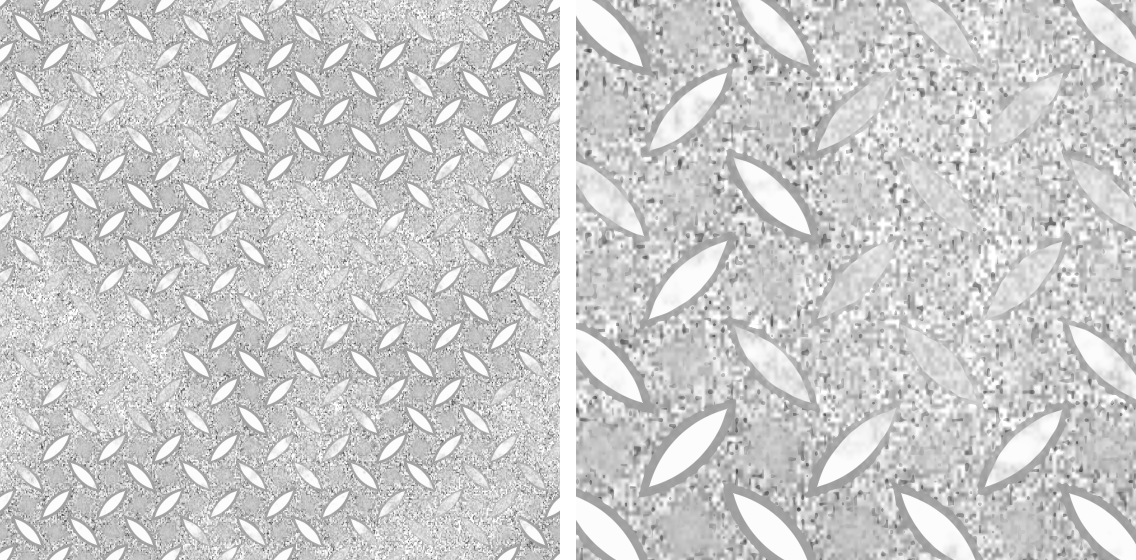
Left: the whole. Right: its middle third, enlarged.
Reproduce this texture procedurally as a Shadertoy shader.

```glsl
#define REPEATS 10.0
#define ARC_RADIUS 0.70
#define ARC_OFFSET 0.56
#define RIM_WIDTH 0.052
#define RIM_TONE 0.63
#define TOP_TONE 0.99
#define FRESH_GROUND 0.725
#define WORN_GROUND 0.80
#define GRAIN_CELLS vec2(440.0, 360.0)
#define GRAIN_CONTRAST 0.50
#define WEAR_LOW 0.33
#define WEAR_HIGH 0.78

float hash(vec2 p) {
    vec3 q = fract(p.xyx * 0.1031);
    q += dot(q, q.yzx + 33.33);
    return fract((q.x + q.y) * q.z);
}

// Value noise on the unit square, wrapping after a whole number of cells
float wrapNoise(vec2 uv, vec2 cells, float seed) {
    vec2 p = uv * cells;
    vec2 i = floor(p);
    vec2 f = p - i;
    f = f * f * (3.0 - 2.0 * f);
    vec2 lo = mod(i, cells) + seed;
    vec2 hi = mod(i + 1.0, cells) + seed;
    return mix(mix(hash(lo), hash(vec2(hi.x, lo.y)), f.x),
               mix(hash(vec2(lo.x, hi.y)), hash(hi), f.x), f.y);
}

// Signed distance to a pointed lens standing along y
float lensDistance(vec2 p) {
    p = abs(p);
    float tip = sqrt(ARC_RADIUS * ARC_RADIUS - ARC_OFFSET * ARC_OFFSET);
    if ((p.y - tip) * ARC_OFFSET > p.x * tip) return length(p - vec2(0.0, tip));
    return length(p + vec2(ARC_OFFSET, 0.0)) - ARC_RADIUS;
}

// Falling diagonals at cell centres, rising diagonals at cell corners
float treadDistance(vec2 p) {
    vec2 a = fract(p) - 0.5;
    vec2 b = fract(p + 0.5) - 0.5;
    float falling = lensDistance(vec2(a.x + a.y, a.x - a.y) * 0.70711);
    float rising = lensDistance(vec2(b.x - b.y, b.x + b.y) * 0.70711);
    return min(falling, rising);
}

void mainImage(out vec4 fragColor, in vec2 fragCoord) {
    vec2 uv = fragCoord / iResolution.xy;
    float edge = 0.75 * REPEATS / iResolution.y;

    // Noise layers: broad wear, blotches, vertical streaks and fine grain
    float broad = 0.6 * wrapNoise(uv, vec2(5.0), 17.0)
                + 0.4 * wrapNoise(uv, vec2(11.0), 53.0);
    float blotch = 0.6 * wrapNoise(uv, vec2(70.0), 91.0)
                 + 0.4 * wrapNoise(uv, vec2(160.0), 7.0);
    float streak = wrapNoise(uv, vec2(150.0, 30.0), 29.0);
    float grain = wrapNoise(uv, GRAIN_CELLS, 3.0);
    float pits = wrapNoise(uv, GRAIN_CELLS - 60.0, 71.0);
    float wear = smoothstep(WEAR_LOW, WEAR_HIGH, broad);

    // Worn lenses shrink and their outline crumbles
    float dist = treadDistance(uv * REPEATS);
    float outline = dist + 0.022 * wear + (grain - 0.5) * (0.012 + 0.04 * wear);
    float face = dist + RIM_WIDTH + (blotch - 0.5) * 0.03 * wear;

    // Ground: smooth hollows, rough around the lenses and where worn
    float hollow = smoothstep(0.07, 0.20, dist);
    float rough = mix(1.0 - 0.85 * hollow, 1.0 - 0.35 * hollow, wear);
    rough *= 0.55 + 0.6 * blotch;
    float tone = mix(FRESH_GROUND, WORN_GROUND, wear);
    tone += 0.05 * (1.0 - wear) * smoothstep(0.14, 0.27, dist);
    tone += rough * (0.05 + (grain - 0.5) * GRAIN_CONTRAST);
    tone -= rough * 0.28 * smoothstep(0.27, 0.12, pits);
    tone += (streak - 0.5) * 0.07 * wear;

    // Sloped rim, fading into the ground with heavy wear
    float rim = RIM_TONE + 0.13 * wear * wear + (grain - 0.5) * (0.03 + 0.15 * wear);
    float rimCover = smoothstep(edge, -edge, outline);
    tone = mix(tone, rim, rimCover * (1.0 - 0.3 * wear * wear));

    // Polished top, scuffed by wear
    float scuff = smoothstep(0.25, 0.85, wear + (blotch - 0.5) * 0.9);
    float top = TOP_TONE - scuff * (0.06 + 0.18 * grain);
    tone = mix(tone, top, smoothstep(edge, -edge, face));

    fragColor = vec4(vec3(clamp(tone, 0.0, 1.0)), 1.0);
}
```
